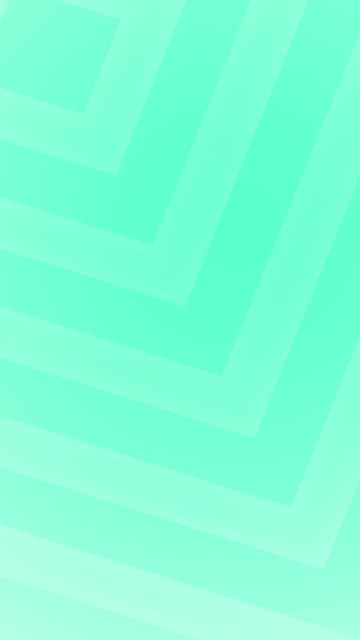
Reproduce this background procedurally as a WebGL 1 fragment shader.

```glsl
precision highp float;
// Mint background of nested, tilted four-sided rings over a soft radial glow.
// Two skewed axes give a ring coordinate; its repeats alternate pale and clear
// bands, and the deepest green lies right of centre, fading out to pale mint.

uniform vec2 u_resolution;

// Lengths are in canvas widths, with y running down from the top edge.
const float CANVAS_RATIO = 16.0 / 9.0;

const vec3 DEEP_MINT = vec3(0.345, 1.0, 0.80);
const vec3 PALE_MINT = vec3(0.700, 1.0, 0.897);

// Skewed ring axes: x measures across the sides, y down the slopes.
const float SIDE_LEAN = 0.402;
const float SLOPE_FALL = 0.317;
const vec2 RING_CENTER = vec2(0.192, 0.096);
const vec2 CORE_HALF = vec2(0.166, 0.147);
const vec2 RING_PERIOD = vec2(0.339, 0.3037);
const float BAND_SHARE = 0.472;

// Base glow, as a share of the way from deep to pale.
const vec2 GLOW_CENTER = vec2(0.66, 0.625);
const float GLOW_LINEAR = 0.28;
const float GLOW_SQUARE = 0.37;

// Pale bands: even lift, plus a sheen towards both rims.
const float BAND_LIFT = 0.18;
const float RIM_SHEEN = 0.08;

// Zero on the rim of the core, growing by one with each ring.
float ringCoordinate(vec2 p) {
  vec2 axes = vec2(p.x + SIDE_LEAN * p.y, p.y - SLOPE_FALL * p.x);
  vec2 rings = (abs(axes - RING_CENTER) - CORE_HALF) / RING_PERIOD;
  return max(rings.x, rings.y);
}

void main() {
  vec2 uv = gl_FragCoord.xy / u_resolution;
  vec2 p = vec2(uv.x, (1.0 - uv.y) * CANVAS_RATIO);

  // Radial base gradient
  float d = distance(p, GLOW_CENTER);
  float paleness = GLOW_LINEAR * d + GLOW_SQUARE * d * d;

  // Alternating bands with smoothed edges
  float halfBand = 0.5 * BAND_SHARE;
  float fromMiddle = abs(fract(ringCoordinate(p) - halfBand + 0.5) - 0.5);
  float edge = 1.7 / u_resolution.x;
  float band = 1.0 - smoothstep(halfBand - edge, halfBand + edge, fromMiddle);
  float sheen = smoothstep(0.0, halfBand, fromMiddle);
  paleness += band * (BAND_LIFT + RIM_SHEEN * sheen);

  gl_FragColor = vec4(mix(DEEP_MINT, PALE_MINT, min(paleness, 1.0)), 1.0);
}
```
